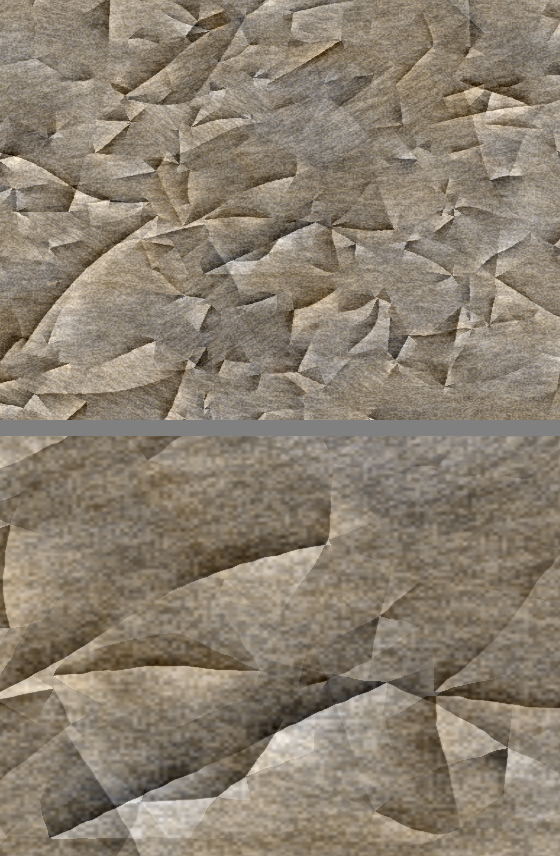
Top, the full canvas; bottom, a detail of the centre.
Reproduce this texture procedurally as a Shadertoy shader.

```glsl
// Crumpled taupe facets with sharp lit and shaded creases under brushed grain.

const vec3  BASE_COLOR   = vec3(0.566, 0.524, 0.466);
const vec3  WARM_SHIFT   = vec3(0.026, 0.002, -0.046);
const vec3  FRINGE_SHIFT = vec3(0.050, 0.000, -0.075);
const vec2  FACET_STRETCH = vec2(0.75, 1.0);  // below one widens the facets
const float LARGE_SCALE  = 3.1;               // facets per canvas height
const float MEDIUM_SCALE = 6.2;
const float SMALL_SCALE  = 11.0;
const float SHADOW_DEPTH = 0.34;
const float SHADOW_WIDTH = 0.014;
const float LIGHT_GAIN   = 0.21;
const float LIGHT_WIDTH  = 0.024;
const float SLOPE_GAIN   = 0.07;
const float STREAK_GAIN  = 0.21;
const float GRAIN_GAIN   = 0.18;

float hash(vec2 p) {
    vec3 q = fract(p.xyx * vec3(0.1031, 0.1030, 0.0973));
    q += dot(q, q.yzx + 33.33);
    return fract((q.x + q.y) * q.z);
}

vec2 hash2(vec2 p) {
    return vec2(hash(p), hash(p + 71.7));
}

float noise(vec2 p) {
    vec2 i = floor(p), f = fract(p);
    f = f * f * (3.0 - 2.0 * f);
    return mix(mix(hash(i), hash(i + vec2(1, 0)), f.x),
               mix(hash(i + vec2(0, 1)), hash(i + vec2(1, 1)), f.x), f.y);
}

float fbm(vec2 p) {
    return 0.55 * noise(p) + 0.29 * noise(p * 2.1 + 17.0) + 0.16 * noise(p * 4.3 + 41.0);
}

vec2 bend(vec2 p, float frequency, float amount) {
    return p + amount * (vec2(noise(p * frequency), noise(p * frequency + 53.0)) - 0.5);
}

// Returns crease tone, crease fringe and a random value of the facet.
vec3 facets(vec2 p, float scale, float seed, float pixel) {
    vec2 q = p * FACET_STRETCH * scale + seed;
    vec2 cell = floor(q), f = fract(q);
    vec2 nearId = vec2(0), toNear = vec2(0);
    float best = 1e3;
    for (int y = -1; y <= 1; y++)
    for (int x = -1; x <= 1; x++) {
        vec2 o = vec2(x, y);
        vec2 r = o + hash2(cell + o) - f;
        float d = dot(r, r);
        if (d < best) { best = d; toNear = r; nearId = o; }
    }

    // Closest border and the neighbour behind it
    float border = 1e3;
    vec2 normal = vec2(0, 1), edgeId = vec2(0);
    for (int y = -2; y <= 2; y++)
    for (int x = -2; x <= 2; x++) {
        vec2 o = nearId + vec2(x, y);
        vec2 r = o + hash2(cell + o) - f;
        vec2 across = r - toNear;
        if (dot(across, across) < 1e-5) continue;
        vec2 n = normalize(across);
        float d = dot(0.5 * (r + toNear), n);
        if (d < border) { border = d; normal = n; edgeId = 2.0 * cell + nearId + o; }
    }

    // One side of each crease is lit, the other shaded; strength fades along it
    float d = max(border, 0.0) / scale;
    float strength = smoothstep(0.12, 0.70, hash(edgeId + 7.0));
    strength *= smoothstep(0.20, 0.60, noise(p * scale * 2.0 + seed));
    float flip = hash(edgeId + 29.0) < 0.25 ? -1.0 : 1.0;
    float facing = flip * dot(normal, normalize(vec2(-0.5, 0.85)));
    float side = clamp(facing * 1.8, -1.0, 1.0) * strength;
    float spread = mix(0.5, 1.5, hash(edgeId + 11.0));
    float shadow = min(side, 0.0) * SHADOW_DEPTH * exp(-d / (SHADOW_WIDTH * spread));
    float light = max(side, 0.0) * LIGHT_GAIN * exp(-d / (LIGHT_WIDTH * spread));
    float slope = side * SLOPE_GAIN * exp(-d * scale / 0.22);
    float soft = smoothstep(-0.8 * pixel, 1.2 * pixel, d);
    float fringe = (hash(edgeId + 43.0) - 0.45) * strength * exp(-d / 0.022);
    return vec3((shadow + light + slope) * soft, fringe, hash(cell + nearId + 5.0));
}

void mainImage(out vec4 fragColor, in vec2 fragCoord) {
    vec2 p = fragCoord / iResolution.y;
    float pixel = 1.0 / iResolution.y;
    vec2 middle = vec2(0.5 * iResolution.x / iResolution.y, 0.45);

    // Bent coordinates curve the creases, fine ones roughen them
    vec2 rough = bend(p, 110.0, 0.0018);
    vec3 large = facets(bend(rough, 3.5, 0.16), LARGE_SCALE, 13.0, pixel);
    vec3 medium = facets(bend(rough, 5.0, 0.08), MEDIUM_SCALE, 37.0, pixel);
    vec3 fine = facets(bend(rough, 9.0, 0.04), SMALL_SCALE, 61.0, pixel);

    // Small facets gather in patches around the middle
    float crowd = 1.0 - smoothstep(0.15, 0.75, length(p - middle));
    float patches = noise(p * 3.5 + 9.0);
    float mediumShare = smoothstep(-0.15, 0.50, patches + 0.4 * crowd);
    float fineShare = 0.9 * smoothstep(0.25, 0.70, patches * 0.8 + 0.35 * crowd);
    float tone = large.x + medium.x * mediumShare + fine.x * fineShare;
    float fringe = large.y + medium.y * mediumShare + fine.y * fineShare;
    tone = tone / (1.0 + 0.9 * abs(tone));
    tone += 0.07 * (medium.z - 0.5) * mediumShare + 0.04 * (large.z - 0.5);
    tone += 0.05 * (fine.z - 0.5) * fineShare;

    // Brushed streaks, mostly level, tilted on some facets
    float tilt = 2.0 * medium.z - 1.0;
    vec2 brush = vec2(p.x, p.y + 0.7 * tilt * tilt * tilt * p.x * mediumShare);
    float streak = noise(brush * vec2(26.0, 140.0)) * 0.5
                 + noise(brush * vec2(85.0, 270.0) + 19.0) * 0.5;
    float grain = noise(p * vec2(290.0, 370.0) + 83.0);
    tone += STREAK_GAIN * (streak - 0.5) + GRAIN_GAIN * (grain - 0.5);
    tone += 0.13 * (fbm(p * vec2(6.0, 13.0) + 3.0) - 0.5);

    // Warm and cool drift of the pigment
    float warmth = 2.0 * fbm(p * vec2(4.0, 9.0) + 27.0) - 1.0;
    warmth += 0.9 * (noise(p * vec2(110.0, 240.0) + 5.0) - 0.5);
    vec3 color = BASE_COLOR + tone + WARM_SHIFT * warmth + FRINGE_SHIFT * fringe;
    fragColor = vec4(clamp(color, 0.0, 1.0), 1.0);
}
```
